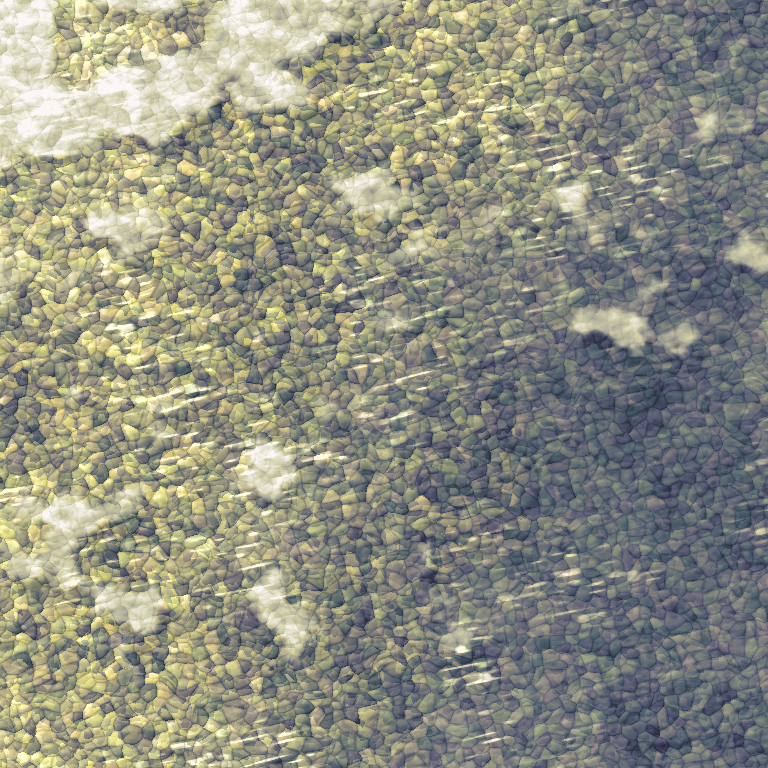
Give the GLSL for this texture, as a three.js fragment shader.

```glsl
// Sunlit pebbles under shallow running water, with foam at upper left and blue shade at right.
varying vec2 vUv;

// Tone ramp, dark to bright
const vec3 DEEP  = vec3(0.17, 0.19, 0.28);
const vec3 SLATE = vec3(0.32, 0.36, 0.45);
const vec3 GREY  = vec3(0.44, 0.45, 0.49);
const vec3 STONE = vec3(0.56, 0.56, 0.53);
const vec3 PALE  = vec3(0.70, 0.69, 0.62);
const vec3 STRAW = vec3(0.80, 0.79, 0.64);
const vec3 FOAM  = vec3(0.98, 0.97, 0.96);

const vec3 WARM_TINT = vec3(0.06, 0.03, -0.13);
const vec3 MOSS_TINT = vec3(-0.03, 0.03, -0.02);
const vec2 PEBBLE_SCALE = vec2(58.0, 66.0);
const vec2 GRIT_SCALE = vec2(112.0, 134.0);
const vec2 GLINT_SCALE = vec2(42.0, 210.0);
const float FLOW_ANGLE = 0.2;
const float SHADE_CONTRAST = 0.22;
const float SUN_CONTRAST = 0.52;
const float GAP_DEPTH = 0.15;

float hash(vec2 p) {
  return fract(sin(dot(p, vec2(127.1, 311.7))) * 43758.5);
}

float noise(vec2 p) {
  vec2 i = floor(p), f = fract(p);
  f = f * f * (3.0 - 2.0 * f);
  return mix(mix(hash(i), hash(i + vec2(1.0, 0.0)), f.x),
             mix(hash(i + vec2(0.0, 1.0)), hash(i + 1.0), f.x), f.y);
}

float fbm(vec2 p) {
  float sum = 0.0, amp = 0.5;
  for (int i = 0; i < 5; i++) {
    sum += amp * noise(p);
    p = mat2(1.6, 1.2, -1.2, 1.6) * p + 3.7;
    amp *= 0.5;
  }
  return sum;
}

vec2 rotate(vec2 p, float a) {
  return mat2(cos(a), -sin(a), sin(a), cos(a)) * p;
}

// Soft elliptical spot
float glow(vec2 p, vec2 center, vec2 radius) {
  vec2 d = (p - center) / radius;
  return exp(-dot(d, d));
}

// Cellular stones: x = gap distance, y = random id, z = lit slope of the dome
vec3 stones(vec2 p) {
  vec2 cell = floor(p), nearest = vec2(0.0), id = vec2(0.0);
  float d1 = 9.0, d2 = 9.0;
  for (int y = -1; y <= 1; y++) {
    for (int x = -1; x <= 1; x++) {
      vec2 c = cell + vec2(x, y);
      vec2 r = c + 0.1 + 0.8 * vec2(hash(c), hash(c + 41.3)) - p;
      float d = length(r);
      if (d < d1) { d2 = d1; d1 = d; nearest = r; id = c; }
      else d2 = min(d2, d);
    }
  }
  return vec3(d2 - d1, hash(id + 9.2), dot(nearest, vec2(0.5, -0.8)));
}

float foamAt(vec2 p) {
  vec2 q = p + 0.05 * vec2(fbm(p * 9.0), fbm(p * 9.0 + 7.0));
  float reach = 0.31 * glow(p, vec2(0.08, 0.92), vec2(0.26, 0.20))
              + 0.14 * glow(p, vec2(0.42, 0.98), vec2(0.14, 0.12))
              + 0.12 * glow(p, vec2(0.14, 0.50), vec2(0.24, 0.32));
  return smoothstep(0.66, 0.78, fbm(rotate(q, FLOW_ANGLE) * vec2(9.0, 12.0)) + reach);
}

// Linear blend over the tone range a..b
vec3 blend(vec3 low, vec3 high, float a, float b, float t) {
  return mix(low, high, clamp((t - a) / (b - a), 0.0, 1.0));
}

vec3 ramp(float t) {
  vec3 c = blend(DEEP, SLATE, 0.14, 0.34, t);
  c = blend(c, GREY, 0.34, 0.45, t);
  c = blend(c, STONE, 0.45, 0.56, t);
  c = blend(c, PALE, 0.56, 0.69, t);
  c = blend(c, STRAW, 0.69, 0.79, t);
  return blend(c, FOAM, 0.79, 0.97, t);
}

void main() {
  vec2 p = vUv;
  float drift = fbm(p * 6.0 + 2.0) - 0.48;

  // Broad sunlight and shade
  float sun = 1.0 - smoothstep(0.15, 0.80, p.x + 0.5 * drift - 0.1 * (p.y - 0.5));
  sun += 0.65 * glow(p, vec2(0.62, 0.90), vec2(0.16, 0.22));
  float pool = glow(p + 0.2 * drift, vec2(0.90, 0.48), vec2(0.27, 0.28));
  float light = 0.46 + 0.17 * sun - 0.07 * pool + 0.35 * drift
              + 0.16 * glow(p, vec2(0.05, 0.92), vec2(0.22, 0.25));

  // Two sizes of stones, bent by the water surface
  vec2 bent = p + 0.012 * vec2(noise(p * 38.0), noise(p * 38.0 + 17.0));
  vec3 pebble = stones(rotate(bent, 0.3) * PEBBLE_SCALE);
  vec3 grit = stones(rotate(bent, -0.2) * GRIT_SCALE);
  float contrast = mix(SHADE_CONTRAST, SUN_CONTRAST, clamp(sun + 0.25 - 0.3 * pool, 0.0, 1.0));
  float relief = 0.6 * (pebble.y - 0.5) + 0.45 * (grit.y - 0.5) + 0.3 * pebble.z + 0.2 * grit.z;
  float gap = 1.0 - smoothstep(0.0, 0.28, pebble.x);
  float tone = light + contrast * relief - GAP_DEPTH * gap * (0.4 + contrast);

  // Fine ripples and glints along the flow
  vec2 flow = rotate(p, FLOW_ANGLE);
  float streak = noise(flow * GLINT_SCALE + 3.0 * drift);
  float glintZone = smoothstep(0.48, 0.68, fbm(p * 8.0 + 31.0)) * (1.0 - 0.75 * pool);
  tone += 0.12 * (streak - 0.5) + 0.12 * (noise(flow * vec2(120.0, 190.0)) - 0.5);
  tone += 0.40 * smoothstep(0.68, 0.92, streak) * glintZone;

  // Foam and the dark water below its edge
  float foam = foamAt(p);
  float shadow = foamAt(p + vec2(-0.012, 0.022)) * (1.0 - foam);
  float froth = 0.80 + 0.45 * (fbm(flow * vec2(40.0, 75.0)) - 0.3);
  tone = mix(tone - 0.10 * shadow, froth + 0.25 * (tone - 0.6), 0.88 * foam);

  // Stone hues: ochre in the sun, greenish here and there
  float warmth = (0.2 + clamp(sun, 0.0, 1.0)) * (0.2 + 1.1 * grit.y * pebble.y + 0.4 * drift);
  vec3 color = ramp(tone);
  color += (WARM_TINT * warmth + MOSS_TINT * (hash(vec2(pebble.y, 3.0)) - 0.4)) * (1.0 - foam);
  gl_FragColor = vec4(clamp(color, 0.0, 1.0), 1.0);
}
```
